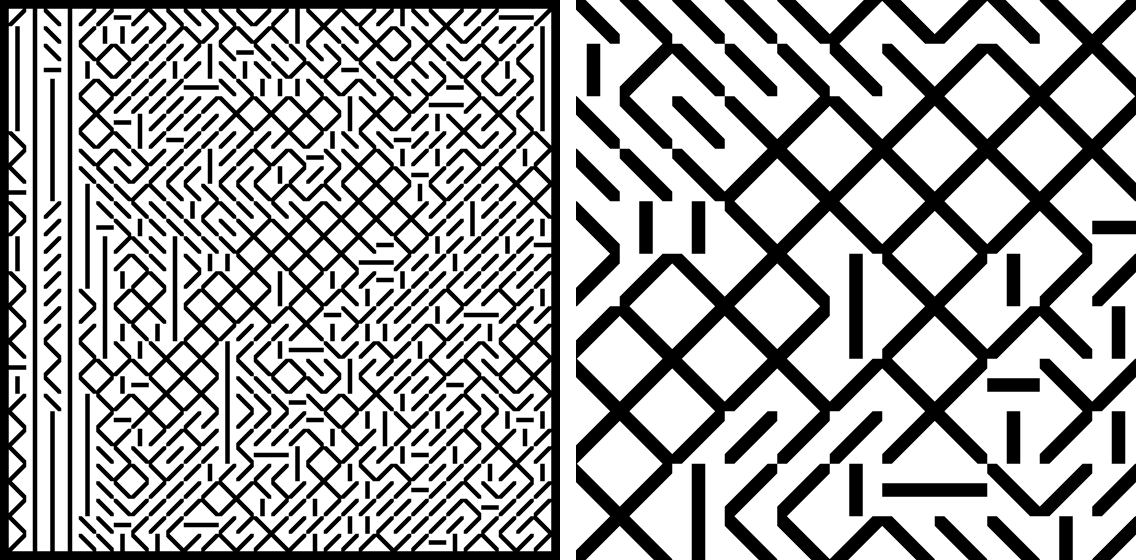
Left: the whole. Right: its middle third, enlarged.
Give the GLSL for this pattern, as a Shadertoy shader.

```glsl
const float CELLS = 31.0;
const float HALF_STROKE = 0.13;   // in cell widths
const int SAMPLES = 4;            // per axis, for smooth edges
const vec3 PAPER = vec3(1.0);
const vec3 INK = vec3(0.0);

float hash(vec2 p) {
    return fract(sin(dot(p, vec2(127.1, 311.7))) * 43758.5453);
}

float valueNoise(vec2 p) {
    vec2 i = floor(p);
    vec2 f = smoothstep(0.0, 1.0, p - i);
    float low = mix(hash(i), hash(i + vec2(1, 0)), f.x);
    float high = mix(hash(i + vec2(0, 1)), hash(i + vec2(1, 1)), f.x);
    return mix(low, high, f.y);
}

// Upright strokes: long column runs on the left, sparse elsewhere
bool isUpright(vec2 cell) {
    float shift = floor(6.0 * hash(vec2(cell.x, 3.0)));
    float run = hash(vec2(cell.x + 40.0, floor((cell.y + shift) / 6.0)));
    float leftChance = mix(0.45, 0.95, mod(cell.x, 2.0));
    float runChance = cell.x < 5.0 ? leftChance : 0.05;
    return run < runChance || hash(cell + 71.3) < 0.10;
}

// Level strokes: single cells and short row runs
bool isLevel(vec2 cell) {
    float run = hash(vec2(floor(cell.x / 2.0), cell.y) + 19.7);
    return run < 0.02 || hash(cell + 53.9) < 0.03;
}

// Slanted strokes: patches of one direction, with diamond lattices between
bool isRising(vec2 cell) {
    float lattice = valueNoise(cell / 3.5 + 31.0);
    if (lattice > 0.66 || cell.x < 1.0) return mod(cell.x + cell.y, 2.0) < 0.5;
    float rightBias = 0.35 * smoothstep(0.55, 0.9, cell.x / CELLS);
    float patchBias = 1.5 * (valueNoise(cell / 4.5 + 8.0) - 0.5);
    return hash(cell + 5.1) < clamp(0.54 + patchBias + rightBias, 0.08, 0.95);
}

float strokeDistance(vec2 p, vec2 cell) {
    if (isUpright(cell)) return abs(p.x);
    if (isLevel(cell)) return abs(p.y);
    float side = isRising(cell) ? p.x - p.y : p.x + p.y;
    return abs(side) * sqrt(0.5);
}

// 1 on ink, 0 on paper; uv spans the canvas
float inkAt(vec2 uv) {
    vec2 grid = (uv - 0.5) * (CELLS + 1.0) + 0.5 * CELLS;
    vec2 fromCentre = abs(grid - 0.5 * CELLS);
    if (max(fromCentre.x, fromCentre.y) > 0.5 * CELLS) return 1.0;   // frame
    return step(strokeDistance(fract(grid) - 0.5, floor(grid)), HALF_STROKE);
}

void mainImage(out vec4 fragColor, in vec2 fragCoord) {
    // Average the ink over the footprint of the fragment
    float ink = 0.0;
    for (int j = 0; j < SAMPLES; j++) {
        for (int i = 0; i < SAMPLES; i++) {
            vec2 offset = (vec2(i, j) + 0.5) / float(SAMPLES) - 0.5;
            ink += inkAt((fragCoord + offset) / iResolution.xy);
        }
    }
    ink /= float(SAMPLES * SAMPLES);
    fragColor = vec4(mix(PAPER, INK, ink), 1.0);
}
```
